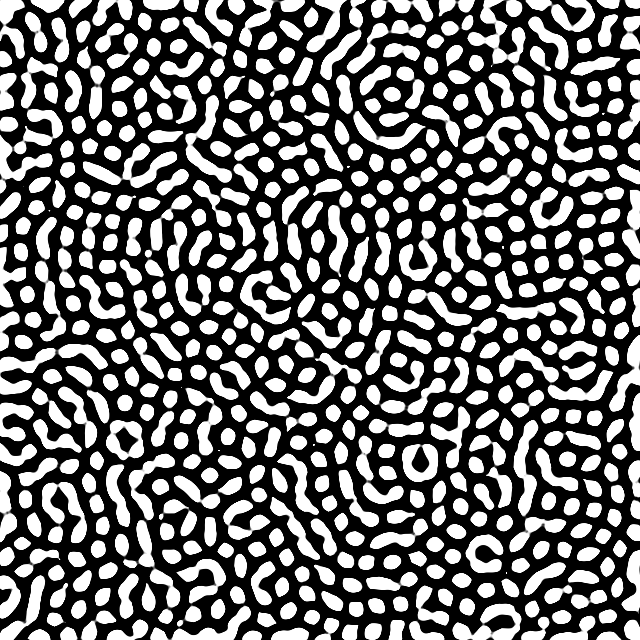
This pattern is drawn by a three.js fragment shader. Its source:

```glsl
// Black and white reaction-diffusion style pattern of short worms and dots.

varying vec2 vUv;

const vec3 GROUND_COLOR = vec3(0.0);
const vec3 WORM_COLOR = vec3(1.0);
const float TAU = 6.2831853;
const float PERIODS = 29.5;       // worm spacings across the canvas
const int WAVES = 56;             // plane waves summed into the field
const float PERIOD_SPREAD = 0.12; // relative variation of the spacing
const float NECK_CUT = 0.95;      // higher breaks worms into shorter pieces
const float WIDENING = 0.25;      // higher makes worms and dots fatter
const float RIM_STRENGTH = 1.5;   // pull of the canvas border on worms
const float RIM_REACH = 0.015;    // how far that pull extends
const float RIM_INSET = 0.007;    // centre line of worms lying on the border
const float EDGE_SOFTNESS = 0.0006;

float hash(float n) {
  return fract(sin(n * 12.9898 + 4.137) * 43758.547);
}

// Positive inside worms; scaled so its slope is about one per radian.
float wormField(vec2 uv) {
  float waveNumber = TAU * PERIODS;
  float height = 0.0;
  vec2 slope = vec2(0.0);
  vec2 saddle = vec2(0.0); // trace-free part of the second derivatives

  // Isotropic sum of waves with nearly equal length.
  for (int i = 0; i < WAVES; i++) {
    float n = float(i);
    float angle = 0.5 * TAU * (n + hash(n + 0.3)) / float(WAVES);
    float stretch = 1.0 + PERIOD_SPREAD * (hash(n + 71.7) - 0.5);
    vec2 dir = vec2(cos(angle), sin(angle));
    float phase = waveNumber * stretch * dot(dir, uv) + TAU * hash(n + 157.1);
    float c = cos(phase);
    height += c;
    slope -= sin(phase) * dir;
    saddle -= 0.5 * c * vec2(cos(2.0 * angle), sin(2.0 * angle));
  }
  float gain = sqrt(2.0 / float(WAVES));
  height *= gain;
  slope *= gain;
  saddle *= gain;

  // Border waves align the outermost worms with the canvas sides.
  vec2 rimDistance = min(uv, 1.0 - uv);
  vec2 rimPhase = waveNumber * (rimDistance - RIM_INSET);
  vec2 rimGain = RIM_STRENGTH * exp(-rimDistance / RIM_REACH);
  vec2 rimWave = rimGain * cos(rimPhase);
  height += rimWave.x + rimWave.y;
  slope -= rimGain * sin(rimPhase) * sign(0.5 - uv);
  saddle.x -= 0.5 * (rimWave.x - rimWave.y);

  // Cut weak necks and even out widths, independent of local amplitude.
  float level = height - NECK_CUT * length(saddle) + WIDENING * length(slope);
  float amplitude = sqrt(height * height + dot(slope, slope) + dot(saddle, saddle));
  return level / max(amplitude, 0.001);
}

void main() {
  float softness = TAU * PERIODS * EDGE_SOFTNESS;
  float worm = smoothstep(-softness, softness, wormField(vUv));
  gl_FragColor = vec4(mix(GROUND_COLOR, WORM_COLOR, worm), 1.0);
}
```
